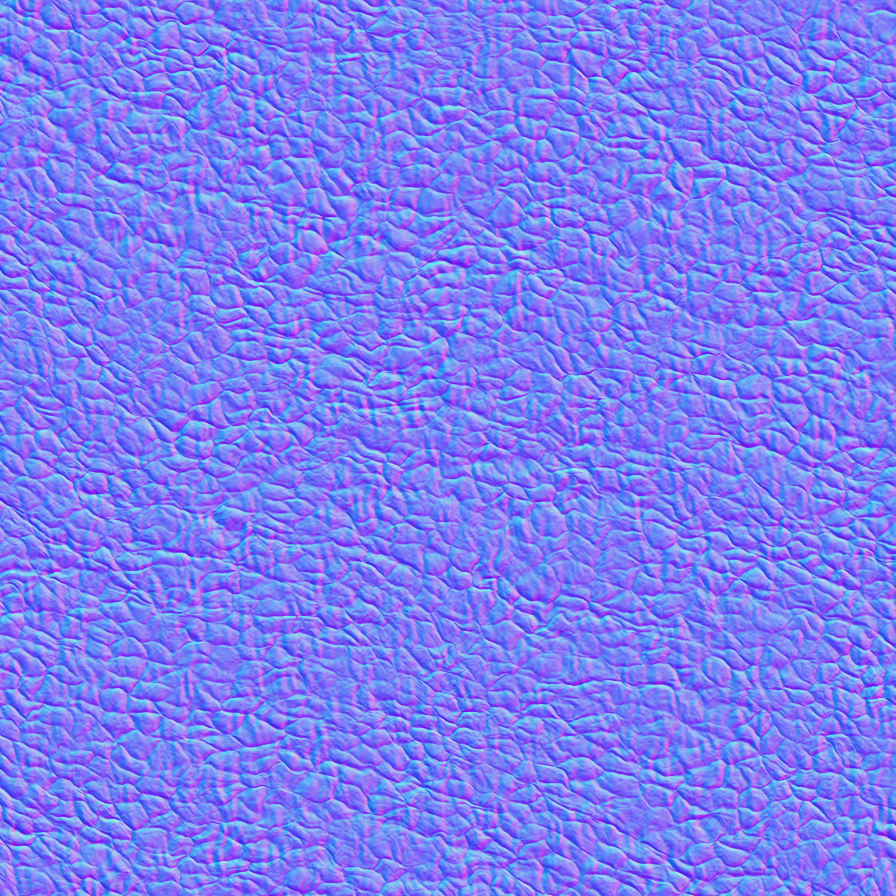
This texture map is drawn by a three.js fragment shader. Its source:

```glsl
#define GRAIN_ANGLE 0.27
#define CELL_SCALE vec2(31.0, 51.0)
#define CELL_DEPTH 0.0040
#define FOLD_SCALE vec2(6.0, 17.0)
#define FOLD_DEPTH 0.0030
#define CRACK_SCALE vec2(58.0, 88.0)
#define CRACK_DEPTH 0.0010
#define WRINKLE_SCALE vec2(150.0, 66.0)
#define WRINKLE_DEPTH 0.0041
#define PORE_DEPTH 0.0007
#define SLOPE_STEP 0.0015
#define FLAT_COLOR vec3(0.487, 0.492, 0.966)

varying vec2 vUv;

vec2 hash2(vec2 p) {
  vec3 h = fract(vec3(p.xyx) * vec3(0.1031, 0.1030, 0.0973));
  h += dot(h, h.yzx + 33.33);
  return fract((h.xx + h.yz) * h.zy);
}

float noise(vec2 p) {
  vec2 cell = floor(p);
  vec2 f = fract(p);
  f = f * f * (3.0 - 2.0 * f);
  float low = mix(hash2(cell).x, hash2(cell + vec2(1.0, 0.0)).x, f.x);
  float high = mix(hash2(cell + vec2(0.0, 1.0)).x, hash2(cell + 1.0).x, f.x);
  return mix(low, high, f.y);
}

vec2 noise2(vec2 p) {
  return vec2(noise(p), noise(p + vec2(37.2, 71.6))) - 0.5;
}

// Rounded groove along the borders of scattered cells: 1 on a border, 0 inside
float groove(vec2 p, float sharpness) {
  vec2 cell = floor(p);
  vec2 f = fract(p);
  float nearest = 8.0;
  float second = 8.0;
  for (int y = -1; y <= 1; y++) {
    for (int x = -1; x <= 1; x++) {
      vec2 offset = vec2(float(x), float(y));
      vec2 site = offset + 0.08 + 0.84 * hash2(cell + offset + 50.0);
      float d = length(site - f);
      second = min(second, max(nearest, d));
      nearest = min(nearest, d);
    }
  }
  float t = sharpness * (second - nearest);
  return exp(0.35 - sqrt(t * t + 0.1225));
}

// Leather relief: grain cells, long folds, small cracks, wrinkles and pores
float relief(vec2 p) {
  vec2 warped = p + 0.045 * noise2(p * 5.0) + 0.011 * noise2(p * 31.0)
    + 0.007 * noise2(p * 67.0 + 13.0) + 0.0025 * noise2(p * 140.0 + 29.0);
  float c = cos(GRAIN_ANGLE);
  float s = sin(GRAIN_ANGLE);
  vec2 q = vec2(c * warped.x - s * warped.y, s * warped.x + c * warped.y);

  float cellFade = mix(0.3, 1.15, noise(q * vec2(20.0, 33.0) + 9.0));
  float foldFade = smoothstep(0.25, 0.75, noise(q * vec2(7.0, 13.0) + 23.0));
  float crackFade = noise(q * 24.0 + 61.0);
  float cells = groove(q * CELL_SCALE, 3.8);
  float folds = groove(q * FOLD_SCALE + 17.0, 11.0);
  float cracks = groove(q * CRACK_SCALE + 31.0, 4.0);

  // Wrinkles stand nearly upright and fade in patches
  vec2 w = p + 0.010 * noise2(p * 41.0 + 5.0);
  float wrinkleFade = mix(0.45, 1.25, noise(p * 24.0 + 43.0));
  float wrinkles = noise(w * WRINKLE_SCALE) * wrinkleFade;
  float pores = noise(w * vec2(260.0, 290.0) + 11.0);

  return WRINKLE_DEPTH * wrinkles + PORE_DEPTH * pores
    - CELL_DEPTH * cellFade * cells
    - FOLD_DEPTH * foldFade * folds
    - CRACK_DEPTH * crackFade * cracks;
}

void main() {
  // Slope of the relief by finite differences
  float h = relief(vUv);
  float hx = relief(vUv + vec2(SLOPE_STEP, 0.0));
  float hy = relief(vUv + vec2(0.0, SLOPE_STEP));
  vec2 slope = vec2(h - hx, h - hy) / SLOPE_STEP;

  // Encode the tilt of the normal as colour
  vec2 tilt = slope / sqrt(1.0 + dot(slope, slope));
  vec3 color = FLAT_COLOR + vec3(0.5 * tilt, -0.06 * dot(tilt, tilt));
  gl_FragColor = vec4(clamp(color, 0.0, 1.0), 1.0);
}
```
